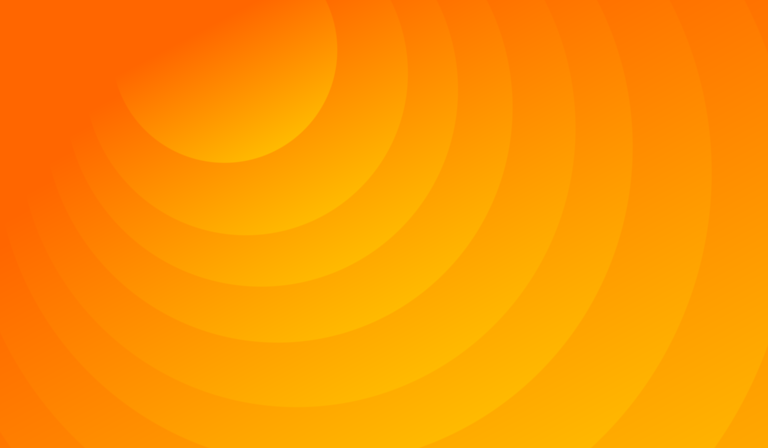
A WebGL 2 fragment shader for this background:

```glsl
#version 300 es
precision highp float;

uniform vec2 u_resolution;
out vec4 outColor;

const vec3 DEEP_ORANGE = vec3(1.0, 0.4, 0.0);
const vec3 AMBER = vec3(1.0, 0.73, 0.0);

// Disc radii from outermost to innermost, in canvas heights
const float RADII[9] = float[9](1.116, 0.962, 0.835, 0.712, 0.623, 0.525, 0.440, 0.362, 0.252);

// Disc centres slide along one line as the radius grows
vec2 discCenter(float radius) {
    return vec2(0.392, 1.007) + radius * vec2(0.435, -0.47);
}

// Linear ramp across a disc, brightest toward the lower right
vec3 discColor(vec2 offset, float radius) {
    float along = dot(offset, vec2(0.47, -0.883)) / radius;
    return mix(DEEP_ORANGE, AMBER, clamp((along + 0.25) / 1.25, 0.0, 1.0));
}

void main() {
    vec2 p = gl_FragCoord.xy / u_resolution * vec2(1.716, 1.0);
    float pixel = 1.0 / u_resolution.y;
    vec3 color = DEEP_ORANGE;

    // Stack the discs, each one covering the larger one below
    for (int i = 0; i < 9; i++) {
        float radius = RADII[i];
        vec2 offset = p - discCenter(radius);
        float coverage = 1.0 - smoothstep(-pixel, pixel, length(offset) - radius);
        color = mix(color, discColor(offset, radius), coverage);
    }

    outColor = vec4(color, 1.0);
}
```
